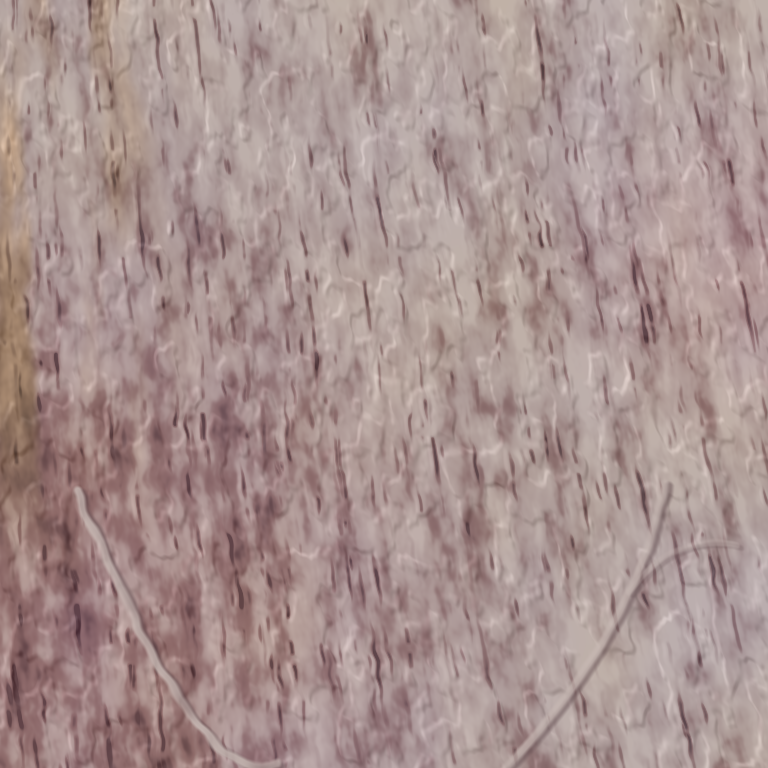
Write a Shadertoy shader that draws this texture.

```glsl
// Weathered wood with worn pale paint, slanted cracks, chips and loose fibres.
#define PALE vec3(0.742, 0.687, 0.668)
#define WORN vec3(0.675, 0.607, 0.595)
#define MAUVE vec3(0.535, 0.425, 0.425)
#define DARK vec3(0.360, 0.275, 0.290)
#define OCHRE vec3(0.680, 0.545, 0.420)
#define GRAIN_SCALE vec2(44.0, 10.0)
#define CHIP_SCALE vec2(52.0, 32.0)
#define STREAK_GAIN 0.90
#define CHIP_GAIN 0.85
#define CRACK_DEPTH 0.72
#define RELIEF 0.10

float hash(vec2 p) {
    vec3 q = fract(vec3(p.xyx) * 0.1031);
    q += dot(q, q.yzx + 33.33);
    return fract((q.x + q.y) * q.z);
}

float noise(vec2 p) {
    vec2 i = floor(p), f = fract(p);
    f = f * f * (3.0 - 2.0 * f);
    return mix(mix(hash(i), hash(i + vec2(1, 0)), f.x),
               mix(hash(i + vec2(0, 1)), hash(i + vec2(1, 1)), f.x), f.y);
}

// Octaves are turned so that no lattice lines show
float fbm(vec2 p) {
    float sum = 0.0, amp = 0.54;
    for (int i = 0; i < 3; i++) {
        sum += amp * noise(p);
        p = mat2(0.96, 0.28, -0.28, 0.96) * p * 2.03 + 17.7;
        amp *= 0.5;
    }
    return sum / 0.945;
}

// Straightens the slanted grain; fine jitter makes its edges ragged
vec2 grainSpace(vec2 p) {
    float slant = 0.07 + 0.15 * p.x;
    float wave = 0.010 * (noise(p * vec2(4.0, 5.0)) - 0.5)
               + 0.0045 * (noise(p * 58.0) - 0.5);
    return vec2(p.x + slant * p.y + wave, p.y) + 3.0;
}

// Short tapered cracks: x is the dark gap, y the lit lip on its left
vec2 cracks(vec2 g, vec2 cells, float seed, float width) {
    vec2 result = vec2(0.0), home = floor(g * cells);
    for (int j = -1; j <= 1; j++)
    for (int i = -1; i <= 1; i++) {
        vec2 id = home + vec2(i, j);
        float pick = hash(id + seed);
        vec2 center = (id + vec2(hash(id + seed + 7.1), hash(id + seed + 13.7))) / cells;
        vec2 d = g - center;
        float halfLength = mix(0.25, 0.95, hash(id + seed + 23.3)) / cells.y;
        float taper = 1.0 - smoothstep(0.2, 1.0, abs(d.y) / halfLength);
        float strength = taper * smoothstep(0.35, 0.95, pick);
        float w = width * mix(0.55, 1.0, taper);
        float gap = 1.0 - smoothstep(0.1, 1.0, abs(d.x) / w);
        float lip = 1.0 - smoothstep(0.1, 1.0, abs(d.x + 1.6 * w) / w);
        result = max(result, strength * vec2(gap, lip));
    }
    return result;
}

// Raised flakes of paint
float flakes(vec2 g) {
    return smoothstep(0.44, 0.60, fbm(g * CHIP_SCALE * 0.7 + 5.0));
}

// Distance to a curved fibre
float fibre(vec2 p, vec2 a, vec2 b, vec2 c) {
    float nearest = 1.0;
    vec2 last = a;
    for (int i = 1; i <= 20; i++) {
        float t = float(i) / 20.0;
        vec2 next = mix(mix(a, b, t), mix(b, c, t), t);
        vec2 pa = p - last, ba = next - last;
        nearest = min(nearest, length(pa - ba * clamp(dot(pa, ba) / dot(ba, ba), 0.0, 1.0)));
        last = next;
    }
    return nearest;
}

vec3 layFibre(vec3 col, vec2 p, vec2 a, vec2 b, vec2 c, float width, float opacity) {
    vec2 q = p + 0.005 * (noise(p * 45.0) - 0.5);
    float body = 1.0 - smoothstep(0.3, 1.0, fibre(q, a, b, c) / width);
    float shade = 1.0 - smoothstep(0.2, 1.0, fibre(q + vec2(-0.006, 0.003), a, b, c) / width);
    float fray = mix(0.55, 1.0, noise(p * 38.0));
    col = mix(col, DARK, 0.6 * shade * opacity);
    return mix(col, PALE * 1.05, body * opacity * fray);
}

void mainImage(out vec4 fragColor, in vec2 fragCoord) {
    vec2 p = fragCoord / iResolution.y;
    vec2 g = grainSpace(p);

    // Broad staining: lower left corner and a faint patch at the right
    float corner = 1.0 - smoothstep(0.05, 0.72, length((p - vec2(0.08, 0.20)) * vec2(0.95, 1.0)));
    float side = 1.0 - smoothstep(0.0, 0.32, length((p - vec2(1.0, 0.66)) * vec2(0.8, 1.0)));
    float blotch = fbm(p * vec2(8.0, 5.5) + 2.0) - 0.5;
    float stain = 0.68 * corner + 0.15 * side + 0.40 * blotch;

    // Wear from streaks, chips and broken cracks
    float streak = fbm(g * GRAIN_SCALE) - 0.5;
    float chip = fbm(g * CHIP_SCALE + 41.0) - 0.5;
    vec2 crack = max(cracks(g, vec2(24.0, 9.0), 3.0, 0.0046),
                     0.8 * cracks(g, vec2(38.0, 23.0), 71.0, 0.0040));
    crack *= smoothstep(0.15, 0.6, noise(g * vec2(50.0, 64.0) + 9.0));
    float wear = 0.24 + 0.6 * stain + STREAK_GAIN * streak + CHIP_GAIN * chip;
    wear += CRACK_DEPTH * crack.x;

    vec3 col = mix(PALE, WORN, smoothstep(-0.05, 0.42, wear));
    col = mix(col, MAUVE, smoothstep(0.34, 0.80, wear));
    col = mix(col, DARK, smoothstep(0.75, 1.20, wear));

    // Rosy and yellowish drifts
    float drift = fbm(p * vec2(9.0, 5.0) + 60.0) - 0.5;
    col += vec3(0.020, -0.012, -0.010) * (corner + side) + drift * vec3(0.03, 0.02, -0.04);
    float ochre = (1.0 - smoothstep(0.02, 0.30, p.x)) * smoothstep(0.2, 0.5, p.y);
    ochre *= smoothstep(0.32, 0.72, fbm(g * vec2(17.0, 5.0) + 90.0));
    col = mix(col, OCHRE * (1.10 - 0.45 * wear), 0.8 * ochre);

    // Light from the upper left on flakes and crack lips
    float relief = flakes(g) - flakes(g + vec2(-0.003, 0.005));
    col += RELIEF * relief + 0.05 * crack.y;

    col = layFibre(col, p, vec2(0.10, 0.36), vec2(0.265, -0.04), vec2(0.36, 0.005), 0.008, 0.9);
    col = layFibre(col, p, vec2(0.65, -0.01), vec2(0.83, 0.18), vec2(0.865, 0.37), 0.008, 0.75);
    col = layFibre(col, p, vec2(0.82, 0.23), vec2(0.88, 0.31), vec2(0.96, 0.29), 0.006, 0.4);
    fragColor = vec4(clamp(col, 0.0, 1.0), 1.0);
}
```
